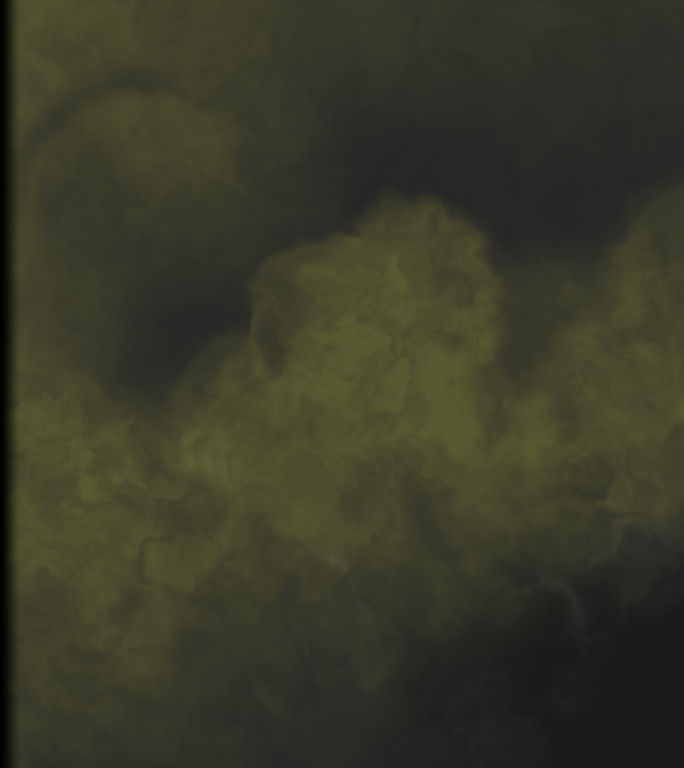
Give the GLSL for this background, as a Shadertoy shader.

```glsl
const vec3 SLATE = vec3(0.146, 0.146, 0.150);
const vec3 SOOT = vec3(0.098, 0.098, 0.098);
const vec3 OLIVE = vec3(0.345, 0.345, 0.190);

float hash(vec2 p) {
    vec3 q = fract(vec3(p.xyx) * 0.1031);
    q += dot(q, q.yzx + 33.33);
    return fract((q.x + q.y) * q.z);
}

float noise(vec2 p) {
    vec2 cell = floor(p);
    vec2 f = fract(p);
    f = f * f * (3.0 - 2.0 * f);
    float low = mix(hash(cell), hash(cell + vec2(1.0, 0.0)), f.x);
    float high = mix(hash(cell + vec2(0.0, 1.0)), hash(cell + 1.0), f.x);
    return mix(low, high, f.y);
}

float fbm(vec2 p) {
    float sum = 0.0;
    float weight = 0.5;
    for (int i = 0; i < 5; i++) {
        sum += weight * noise(p);
        p = mat2(1.6, 1.2, -1.2, 1.6) * p + 7.3;
        weight *= 0.5;
    }
    return sum;
}

// Soft ellipse: 1 inside, 0 outside
float puff(vec2 p, vec2 centre, vec2 radius, float soft) {
    return 1.0 - smoothstep(1.0 - soft, 1.0 + soft, length((p - centre) / radius));
}

float screenBlend(float a, float b) {
    return 1.0 - (1.0 - a) * (1.0 - b);
}

// Thin arc that fades away from the direction it faces
float wisp(vec2 p, vec2 centre, float radius, float width, vec2 facing) {
    vec2 d = p - centre;
    float offset = (length(d) - radius) / width;
    float side = dot(d / max(length(d), 0.001), normalize(facing));
    return exp(-offset * offset) * smoothstep(0.35, 0.95, side);
}

// Thin smoke behind the main cloud
float backHaze(vec2 p) {
    float top = smoothstep(0.74, 1.04, p.y) * mix(0.60, 0.24, smoothstep(0.0, 0.8, p.x));
    float corner = 0.42 * puff(p, vec2(0.03, 0.98), vec2(0.24, 0.30), 0.8);
    float column = 0.52 * puff(p, vec2(0.01, 0.68), vec2(0.14, 0.34), 0.7);
    float haze = screenBlend(screenBlend(top, corner), column);
    float crescent = wisp(p, vec2(0.20, 0.72), 0.178, 0.020, vec2(-0.8, 1.0));
    haze *= 1.0 - 0.42 * crescent;
    float lobe = puff(p, vec2(0.20, 0.72), vec2(0.155, 0.16), 0.07);
    lobe *= 1.0 - smoothstep(0.26, 0.34, p.x);
    float lobeLight = mix(0.18, 0.62, smoothstep(0.66, 0.88, p.y));
    haze = mix(haze, lobeLight, 0.85 * lobe * smoothstep(0.60, 0.78, p.y));
    float veil = 0.24 * puff(p, vec2(0.29, 0.77), vec2(0.13, 0.15), 0.5);
    return screenBlend(haze, veil);
}

// Billowing bank with one tall head and a plume on the right
float cloud(vec2 p) {
    float c = 0.55 * puff(p, vec2(0.05, 0.20), vec2(0.21, 0.31), 0.22);
    c = screenBlend(c, 0.62 * puff(p, vec2(0.45, 0.15), vec2(0.52, 0.38), 0.20));
    c = screenBlend(c, 0.36 * puff(p, vec2(0.31, 0.46), vec2(0.08, 0.10), 0.16));
    c = screenBlend(c, 0.68 * puff(p, vec2(0.53, 0.61), vec2(0.125, 0.132), 0.15));
    c = screenBlend(c, 0.42 * puff(p, vec2(0.43, 0.58), vec2(0.10, 0.12), 0.10));
    c = screenBlend(c, 0.55 * puff(p, vec2(0.48, 0.47), vec2(0.14, 0.18), 0.50));
    c = screenBlend(c, 0.36 * puff(p, vec2(0.73, 0.51), vec2(0.16, 0.16), 0.35));
    c = screenBlend(c, 0.40 * puff(p, vec2(0.91, 0.61), vec2(0.12, 0.15), 0.15));
    c = screenBlend(c, 0.26 * puff(p, vec2(0.84, 0.55), vec2(0.10, 0.11), 0.15));
    c = screenBlend(c, 0.36 * puff(p, vec2(0.85, 0.42), vec2(0.16, 0.15), 0.35));
    return c;
}

// The underside thins out, sooner towards the right
float underside(vec2 p) {
    float low = mix(-0.28, 0.18, p.x / 0.89);
    float high = mix(0.42, 0.45, p.x / 0.89);
    return smoothstep(low, high, p.y);
}

void mainImage(out vec4 fragColor, in vec2 fragCoord) {
    vec2 p = fragCoord / iResolution.xy * vec2(0.89, 1.0);

    // Turbulent displacement
    vec2 swirl = vec2(fbm(p * 6.0 + 3.1), fbm(p * 6.0 + 19.7)) - 0.48;
    vec2 curl = vec2(fbm(p * 15.0 + swirl * 3.0), fbm(p * 15.0 - swirl * 3.0 + 41.0)) - 0.48;
    vec2 q = p + 0.06 * swirl + 0.05 * curl;

    // Smoke density with mottled detail and fine strands
    float body = cloud(q) * underside(p + 0.20 * swirl + 0.18 * curl);
    float density = screenBlend(backHaze(p + 0.03 * swirl + 0.012 * curl), body);
    float mottling = fbm(p * 9.0 + swirl * 5.0 + 5.0) - 0.48;
    float grain = fbm(p * 26.0 + curl * 4.0 + 11.0) - 0.48;
    float strands = 1.0 - abs(2.0 * fbm(p * 11.0 + curl * 3.0 + 27.0) - 0.96) * 3.0;
    float roughness = mix(0.55, 1.0, smoothstep(0.1, 0.5, body));
    density *= 1.0 + roughness * (0.62 * mottling + 0.55 * grain + 0.10 * (strands - 0.4));
    density += 0.03 + 0.10 * mottling + 0.10 * grain;

    // Dark gaps between the billows
    density *= 1.0 - 0.35 * puff(q, vec2(0.56, 0.33), vec2(0.035, 0.05), 0.9);
    density *= 1.0 - 0.40 * puff(q, vec2(0.365, 0.545), vec2(0.015, 0.03), 0.9);

    // Unlit lower right corner and pale curls
    float unlit = puff(q, vec2(0.88, 0.06), vec2(0.32, 0.22), 0.50);
    density *= 1.0 - 0.75 * unlit;
    vec3 colour = mix(mix(SLATE, SOOT, unlit), OLIVE, clamp(density, 0.0, 1.02));
    float curls = 0.8 * wisp(q, vec2(0.40, 0.21), 0.07, 0.009, vec2(1.0, 0.8));
    curls += 0.7 * wisp(q, vec2(0.69, 0.17), 0.08, 0.013, vec2(0.5, 1.0));
    curls += 0.6 * wisp(q, vec2(0.26, 0.35), 0.05, 0.008, vec2(0.3, 1.0));
    curls += 0.8 * puff(q, vec2(0.76, 0.14), vec2(0.03, 0.07), 0.8);
    curls += 0.8 * puff(q, vec2(0.64, 0.06), vec2(0.07, 0.07), 0.8);
    curls += 0.7 * puff(q, vec2(0.84, 0.28), vec2(0.07, 0.06), 0.9);
    colour += 0.045 * curls * (0.7 + 2.0 * grain);

    // Black border on the left
    colour *= smoothstep(-0.001, 0.029, p.x);
    fragColor = vec4(colour, 1.0);
}
```
